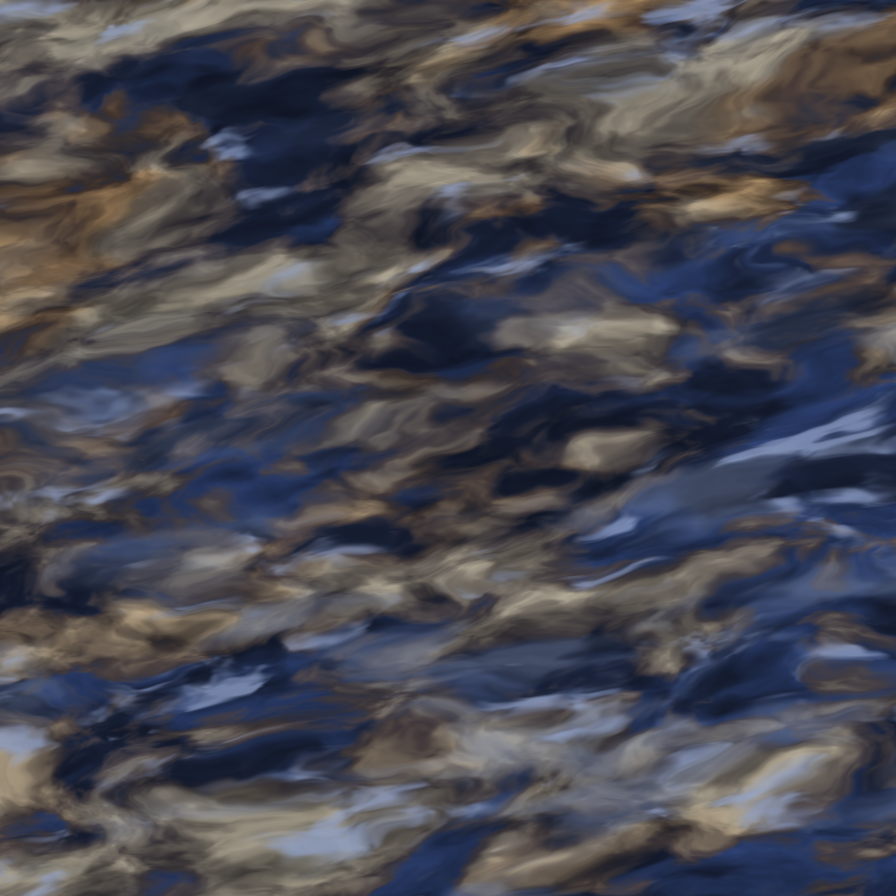
Write a three.js fragment shader that draws this texture.

```glsl
varying vec2 vUv;

#define TILT 0.2
#define STONE_SCALE vec2(6.2, 15.0)
#define BROAD_SCALE vec2(2.4, 5.5)
#define RIPPLE_SCALE vec2(10.0, 36.0)
#define WARP 1.3
#define GLINT 0.75
#define NAVY vec3(0.085, 0.115, 0.195)
#define BLUE vec3(0.15, 0.215, 0.38)
#define UMBER vec3(0.235, 0.213, 0.232)
#define TAUPE vec3(0.365, 0.342, 0.318)
#define TAN vec3(0.53, 0.505, 0.45)
#define FOAM vec3(0.52, 0.58, 0.72)

float hash(vec2 cell) {
  return fract(sin(dot(cell, vec2(127.1, 311.7))) * 43758.5453);
}

float noise(vec2 p) {
  vec2 cell = floor(p);
  vec2 f = fract(p);
  vec2 w = f * f * f * (f * (f * 6.0 - 15.0) + 10.0);
  float low = mix(hash(cell), hash(cell + vec2(1.0, 0.0)), w.x);
  float high = mix(hash(cell + vec2(0.0, 1.0)), hash(cell + 1.0), w.x);
  return mix(low, high, w.y);
}

// Layered noise; each octave is turned a little to hide the lattice
float fbm(vec2 p) {
  float sum = 0.0;
  float amp = 0.533;
  for (int i = 0; i < 4; i++) {
    sum += amp * noise(p);
    p = mat2(0.8, 0.6, -0.6, 0.8) * p * 2.03 + 17.3;
    amp *= 0.5;
  }
  return sum;
}

// Where stones lie shallow (positive) or the water is deep (negative)
float shallows(vec2 uv) {
  float channel = (uv.y - 0.81 - 0.16 * uv.x) / 0.075;
  float pool = length((uv - vec2(0.82, 0.62)) * vec2(1.0, 1.2)) / 0.22;
  float corner = length(uv - vec2(1.0, 0.1)) / 0.4;
  float bed = 0.15 - 0.16 * uv.x + 0.16 * smoothstep(0.86, 0.98, uv.y);
  bed -= 0.34 * exp(-channel * channel) * (1.0 - 0.6 * uv.x);
  bed -= 0.24 * exp(-pool * pool);
  return bed - 0.26 * exp(-corner * corner);
}

void main() {
  // Streaked coordinates along the current
  float c = cos(TILT);
  float s = sin(TILT);
  vec2 flow = mat2(c, -s, s, c) * vUv;
  vec2 q = flow * STONE_SCALE;
  vec2 bend = vec2(fbm(q * 0.7 + 4.0), fbm(q * 0.7 + 31.0)) - 0.5;
  q += WARP * bend;

  // Stone bed depth
  float broad = fbm(flow * BROAD_SCALE + 7.0) - 0.5;
  float stones = fbm(q + 11.0) - 0.5;
  float grain = fbm(q * 2.6 + 53.0) - 0.5;
  float bed = 0.55 * broad + 1.35 * stones + 0.75 * grain + shallows(vUv);
  float light = clamp((bed + 0.48) / 1.1, 0.0, 1.0);

  // Water, with blue sheen in the deep parts
  vec2 rippleUv = flow * RIPPLE_SCALE + bend * 2.5;
  float sheen = fbm(rippleUv * 0.6 + 71.0);
  float lower = 1.0 - smoothstep(0.1, 0.75, vUv.y - 0.25 * vUv.x);
  vec3 water = mix(NAVY, BLUE, smoothstep(0.42, 0.74, sheen + 0.1 * lower));

  // Depth ramp from water to lit stone
  vec3 color = mix(water, UMBER, smoothstep(0.24, 0.47, light));
  color = mix(color, TAUPE, smoothstep(0.42, 0.64, light));
  color = mix(color, TAN, smoothstep(0.62, 0.92, light));

  // Rusty patches, strongest away from the foam
  float rust = smoothstep(0.46, 0.7, fbm(q * 0.8 + 91.0));
  rust *= smoothstep(0.3, 0.5, light) * (1.0 - 0.7 * lower);
  color *= mix(vec3(1.0), vec3(1.06, 0.9, 0.72), rust);
  color *= 1.0 + 0.8 * grain;

  // Pale reflected sky in soft streaks
  float veil = smoothstep(0.45, 0.75, fbm(rippleUv * 0.55 + 23.0));
  color = mix(color, FOAM * 0.85, veil * (0.07 + 0.45 * lower));

  // Short broken crests, gathered in patches
  float streak = smoothstep(0.56, 0.8, fbm(rippleUv * 0.9 + 37.0));
  float patches = fbm(flow * vec2(7.0, 16.0) + 61.0) + 0.14 * lower;
  float crest = streak * smoothstep(0.46, 0.68, patches);
  color = mix(color, FOAM * 1.1, GLINT * crest);

  gl_FragColor = vec4(color, 1.0);
}
```
